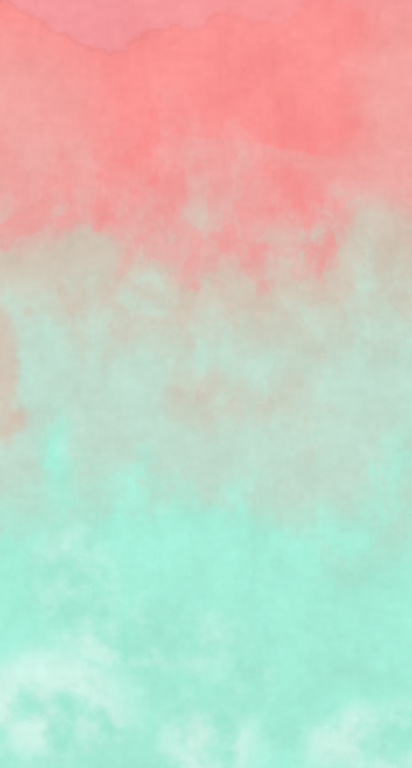
Give the GLSL for this background, as a WebGL 2 fragment shader.

```glsl
#version 300 es
precision highp float;
// Watercolour wash running from coral at the top through sage to mint below.
// A vertical colour ramp is warped by layered noise, by soft stains and by
// crisp overlapping washes; ragged pale blooms and paper grain lie on top.

#define WARP 0.04        // how far noise bends the ramp
#define WASH 0.022       // ramp step at the edge of each crisp wash
#define MOTTLE 0.065     // strength of cloudy light and dark
#define GRAIN 0.018      // strength of the paper grain
#define EDGE_DARK 0.025  // darkening where pigment dried
#define BLOOM 0.75       // opacity of the pale blooms

uniform vec2 u_resolution;
out vec4 outColor;

const vec3 PINK  = vec3(0.945, 0.61, 0.64);
const vec3 CORAL = vec3(0.98, 0.575, 0.57);
const vec3 ROSE  = vec3(0.93, 0.655, 0.64);
const vec3 SAND  = vec3(0.82, 0.775, 0.715);
const vec3 SAGE  = vec3(0.75, 0.865, 0.805);
const vec3 MINT  = vec3(0.645, 0.93, 0.845);
const vec3 PALE  = vec3(0.85, 0.945, 0.91);

float hash(vec2 p) {
  vec3 q = fract(vec3(p.xyx) * 0.1031);
  q += dot(q, q.yzx + 33.33);
  return fract((q.x + q.y) * q.z);
}

float noise(vec2 p) {
  vec2 i = floor(p), f = fract(p);
  f = f * f * (3.0 - 2.0 * f);
  return mix(mix(hash(i), hash(i + vec2(1, 0)), f.x),
             mix(hash(i + vec2(0, 1)), hash(i + vec2(1, 1)), f.x), f.y);
}

// Layered noise, centred on zero
float fbm(vec2 p) {
  float sum = 0.0, amp = 0.5;
  for (int i = 0; i < 5; i++) {
    sum += amp * (noise(p) - 0.5);
    p = mat2(1.6, 1.2, -1.2, 1.6) * p + 7.3;
    amp *= 0.5;
  }
  return sum;
}

// Soft ellipse: xy is the centre, zw the radii
float stain(vec2 p, vec4 e) {
  vec2 d = (p - e.xy) / e.zw;
  return 1.0 - smoothstep(0.4, 1.3, length(d));
}

// Colour at depth t, 0 at the top and 1 at the bottom
vec3 ramp(float t) {
  vec3 c = mix(CORAL, ROSE, smoothstep(0.15, 0.265, t));
  c = mix(c, SAND, smoothstep(0.24, 0.345, t));
  c = mix(c, SAGE, smoothstep(0.345, 0.53, t));
  return mix(c, MINT, smoothstep(0.58, 0.735, t));
}

// Stains that shift the ramp: negative is warmer, positive cooler
const vec4 STAINS[12] = vec4[12](
  vec4(0.00, 0.51, 0.07, 0.12), vec4(0.52, 0.53, 0.22, 0.06),
  vec4(0.80, 0.58, 0.15, 0.08), vec4(0.74, 0.27, 0.13, 0.03),
  vec4(0.55, 0.36, 0.30, 0.06), vec4(0.38, 0.385, 0.10, 0.02),
  vec4(0.20, 0.34, 0.09, 0.05), vec4(0.91, 0.32, 0.09, 0.09),
  vec4(0.13, 0.53, 0.07, 0.12), vec4(0.36, 0.54, 0.05, 0.09),
  vec4(0.96, 0.52, 0.14, 0.12), vec4(0.42, 0.72, 0.30, 0.07));
const float SHIFT[12] = float[12](-0.17, -0.09, -0.07, -0.03, -0.06, 0.08,
                                  0.06, 0.06, 0.09, 0.06, 0.07, 0.05);

// Pale blooms where pigment was lifted
const vec4 BLOOMS[6] = vec4[6](
  vec4(0.61, 0.885, 0.06, 0.035), vec4(0.14, 0.93, 0.22, 0.09),
  vec4(0.20, 0.75, 0.10, 0.07), vec4(0.53, 0.97, 0.14, 0.06),
  vec4(0.36, 0.84, 0.22, 0.05), vec4(0.92, 0.96, 0.18, 0.05));

void main() {
  vec2 uv = gl_FragCoord.xy / u_resolution;
  uv.y = 1.0 - uv.y;
  vec2 p = vec2(uv.x * u_resolution.x / u_resolution.y, uv.y);

  // Ragged brush displacement
  float cloud = fbm(p * 7.0 + 3.0);
  float fine = fbm(p * 24.0 + 19.0);
  vec2 bent = uv + vec2(0.12, 0.06) * vec2(cloud, fbm(p * 9.0 + 41.0))
                 + vec2(0.07, 0.035) * vec2(fine, fbm(p * 26.0 + 61.0));

  // Ramp with stains and crisp overlapping washes
  float t = uv.y + WARP * (1.4 * cloud + fine);
  for (int i = 0; i < 12; i++) t += SHIFT[i] * stain(bent, STAINS[i]);
  float layers = 0.0;
  for (int i = 0; i < 4; i++) {
    float k = float(i);
    float field = fbm(p * vec2(9.0 + 3.0 * k, 6.0 + 2.0 * k) + 13.7 * k + 5.0);
    layers += smoothstep(-0.02, 0.02, field) - 0.5;
  }
  vec3 color = ramp(t + WASH * layers);

  // Faded coral at the sides
  float upper = 1.0 - smoothstep(0.20, 0.32, uv.y);
  float faded = stain(bent, vec4(0.05, 0.17, 0.22, 0.14))
              + stain(bent, vec4(0.98, 0.16, 0.16, 0.18));
  color = mix(color, vec3(0.93, 0.67, 0.65), 0.6 * upper * min(faded, 1.0));

  // Pink veil with a dried edge, thinning to the right
  float veilEdge = 0.012 + 0.055 * exp(-pow((uv.x - 0.28) / 0.12, 2.0));
  float veil = veilEdge - uv.y + 0.07 * cloud + 0.07 * fine;
  float thin = smoothstep(0.9, 0.2, uv.x);
  color = mix(color, PINK, (0.25 + 0.4 * thin) * smoothstep(-0.008, 0.012, veil));
  color -= EDGE_DARK * thin * exp(-pow(veil / 0.004, 2.0));

  // Faint crease across the coral
  float crease = uv.y - 0.172 - 0.09 * pow(max(uv.x - 0.4, 0.0), 1.2) + 0.012 * fine;
  float span = smoothstep(0.35, 0.5, uv.x) * smoothstep(0.95, 0.8, uv.x);
  color = mix(color, ROSE, 0.5 * span * smoothstep(-0.001, 0.002, crease)
                           * smoothstep(0.05, 0.0, crease));

  // Ragged blooms and mottling
  float lift = 0.0;
  for (int i = 0; i < 6; i++) lift = max(lift, stain(bent, BLOOMS[i]));
  lift *= smoothstep(-0.22, 0.24, fine + 0.5 * cloud);
  color = mix(color, PALE, BLOOM * lift);
  color += MOTTLE * (0.3 * cloud + fine + 0.08 * layers) * vec3(0.5, 1.0, 0.95);

  // Paper grain: irregular flecks with a trace of weave
  float grain = 1.6 * fbm(p * 110.0) + 0.35 * (noise(p * vec2(230.0, 40.0))
              + noise(p * vec2(40.0, 230.0)) - 1.0);
  outColor = vec4(clamp(color + GRAIN * grain, 0.0, 1.0), 1.0);
}
```
